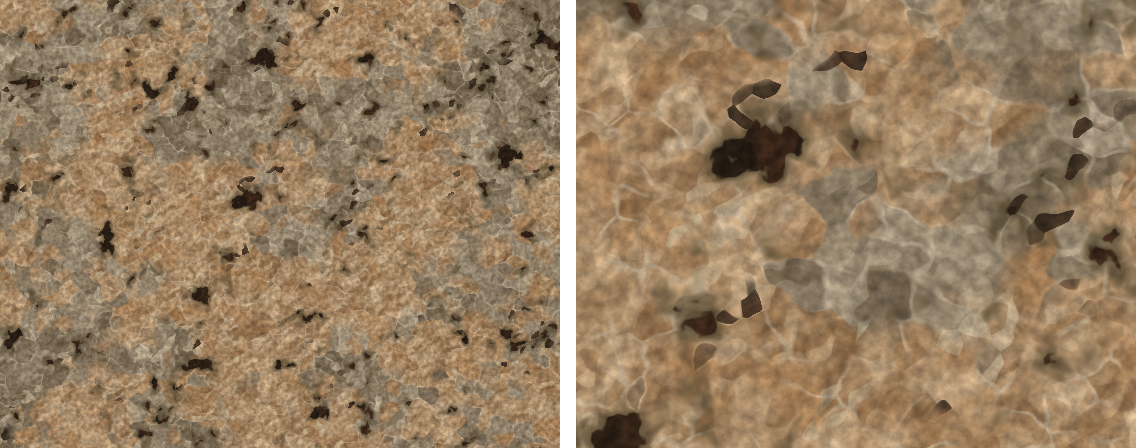
Left: the whole. Right: its middle third, enlarged.
Give the GLSL for this texture, as a WebGL 1 fragment shader.

```glsl
precision highp float;
uniform vec2 u_resolution;

vec2 hash2(vec2 cell) {
  vec3 q = fract(cell.xyx * vec3(0.1031, 0.1030, 0.0973));
  q += dot(q, q.yzx + 33.33);
  return fract((q.xx + q.yz) * q.zy);
}

mat2 rotation(float angle) {
  float c = cos(angle), s = sin(angle);
  return mat2(c, s, -s, c);
}

float cornerSlope(vec2 cell, vec2 offset) {
  float angle = 6.2832 * hash2(cell).x;
  return dot(vec2(cos(angle), sin(angle)), offset);
}

float gradientNoise(vec2 p) {
  vec2 i = floor(p), f = fract(p);
  vec2 u = f * f * f * (f * (f * 6.0 - 15.0) + 10.0);
  vec2 e = vec2(1.0, 0.0);
  float low = mix(cornerSlope(i, f), cornerSlope(i + e, f - e), u.x);
  float high = mix(cornerSlope(i + e.yx, f - e.yx), cornerSlope(i + 1.0, f - 1.0), u.x);
  return mix(low, high, u.y);
}

float fbm(vec2 p) {
  float sum = 0.0, amplitude = 1.0;
  for (int octave = 0; octave < 4; octave++) {
    sum += amplitude * gradientNoise(p);
    p = rotation(0.6) * p * 2.03 + 17.3;
    amplitude *= 0.5;
  }
  return sum;
}

// Crystal cells: two soft random tones (xy) and distance to the border (z)
vec3 crystals(vec2 p) {
  vec2 base = floor(p), tones = vec2(0.0);
  float nearest = 8.0, second = 8.0, total = 0.0;
  for (int y = -1; y <= 1; y++) {
    for (int x = -1; x <= 1; x++) {
      vec2 cell = base + vec2(float(x), float(y));
      float d = length(cell + hash2(cell) - p);
      float weight = exp(-28.0 * d);
      tones += weight * hash2(cell + 71.0);
      total += weight;
      second = min(second, max(nearest, d));
      nearest = min(nearest, d);
    }
  }
  return vec3(tones / total, second - nearest);
}

void main() {
  vec2 p = gl_FragCoord.xy / u_resolution.y + 3.0;
  vec2 warped = p + 0.012 * vec2(gradientNoise(p * 16.0), gradientNoise(p * 16.0 + 40.0))
                  + 0.006 * vec2(gradientNoise(p * 55.0), gradientNoise(p * 55.0 + 90.0));
  vec2 slanted = rotation(-0.6) * warped;

  vec3 grain = crystals(rotation(0.4) * warped * vec2(27.0, 33.0));
  vec3 chip = crystals(slanted * vec2(58.0, 82.0));
  float region = fbm(slanted * vec2(2.6, 4.0) + 5.0);
  float grit = fbm(p * 105.0);
  float fibre = gradientNoise(slanted * vec2(22.0, 85.0));

  // Warm feldspar with orange stains
  float warmTone = 0.12 + 0.45 * chip.x + 0.33 * grain.y + 0.4 * fibre;
  vec3 feldspar = mix(vec3(0.50, 0.37, 0.24), vec3(0.79, 0.68, 0.54), clamp(warmTone, 0.0, 1.0));
  float stain = smoothstep(0.0, 0.5, fbm(warped * 15.0 + 30.0));
  feldspar = mix(feldspar, vec3(0.64, 0.46, 0.29), 0.5 * stain);

  // Grey quartz gathered in slanted patches
  float greyTone = 0.6 * grain.y + 0.4 * chip.y;
  vec3 quartz = mix(vec3(0.41, 0.35, 0.27), vec3(0.67, 0.61, 0.52), greyTone);
  float quartzShare = smoothstep(-0.1, 0.14, region + 0.5 * (grain.x - 0.5) - 0.03);
  vec3 color = mix(feldspar, quartz, quartzShare);

  // Milky chips and pale broken cracks
  float milky = smoothstep(0.78, 0.92, chip.y) * smoothstep(-0.1, 0.3, gradientNoise(p * 11.0));
  color = mix(color, vec3(0.74, 0.68, 0.57), 0.6 * milky);
  float crack = 1.0 - smoothstep(0.02, 0.13, grain.z);
  crack *= smoothstep(-0.1, 0.3, gradientNoise(p * 23.0 + 12.0));
  color = mix(color, vec3(0.76, 0.70, 0.61), 0.55 * crack);
  color *= 1.0 + 0.26 * grit;

  // Dark mica clusters with olive margins
  float cluster = fbm(slanted * vec2(5.0, 8.0) + 60.0);
  float mica = fbm(warped * 19.0 + 8.0) + 0.6 * cluster + 0.3 * region;
  float margin = smoothstep(0.2, 0.56, mica + 0.12 * grit);
  color = mix(color, vec3(0.34, 0.29, 0.20) * (1.0 + 0.3 * grit), 0.75 * margin);
  float speck = smoothstep(0.88, 0.95, chip.x) * smoothstep(0.08, 0.35, cluster + 0.4 * region);
  float dark = max(smoothstep(0.53, 0.63, mica + 0.08 * grit), 0.85 * speck);
  vec3 micaColor = mix(vec3(0.12, 0.09, 0.06), vec3(0.23, 0.14, 0.09), grain.x);
  color = mix(color, micaColor * (1.0 + 0.5 * grit), 0.95 * dark);

  gl_FragColor = vec4(clamp(color, 0.0, 1.0), 1.0);
}
```
